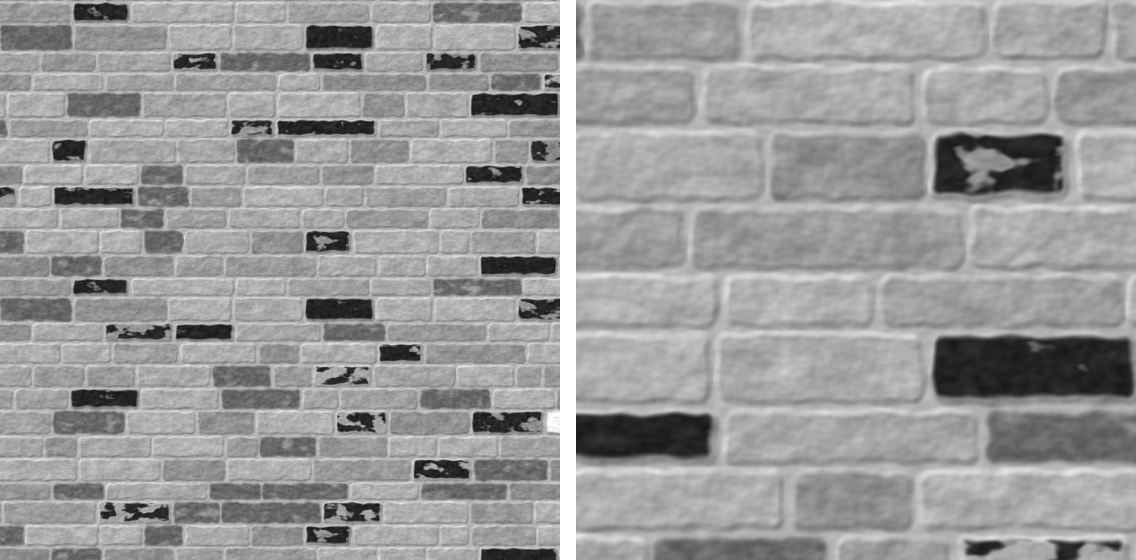
Left: the whole. Right: its middle third, enlarged.
Write a WebGL 2 fragment shader that draws this texture.

```glsl
#version 300 es
precision highp float;
// Weathered grey brick wall: uneven courses of bricks with jittered joints.
// Each brick is a rounded box with its own tone, some scorched or limewashed;
// a height field lit from the upper left gives the edges and the rough grain.

uniform vec2 u_resolution;
out vec4 outColor;

// Layout, in units of the canvas
const float COURSES = 24.7;
const float COURSE_PHASE = 0.42;
const float COURSE_JITTER = 0.24;
const float BRICK_JITTER = 0.58;
const vec2 BRICKS_PER_COURSE = vec2(7.0, 10.0);
const float JOINT = 0.0028;
const float CORNER = 0.006;
const float EDGE_SOFTNESS = 0.0028;
const float EDGE_WOBBLE = 0.0035;

// Light
const vec2 LIGHT_STEP = vec2(-0.0014, 0.0021);
const float RELIEF = 0.24;
const float ROUGHNESS = 1.1;

// Tones
const float MORTAR = 0.70;
const float PALE = 0.69;
const float DULL = 0.53;
const float SMOKED = 0.38;
const float SCORCHED = 0.13;
const float LIMEWASH = 0.97;

// Shares of bricks
const float SCORCHED_SHARE = 0.11;
const float SMOKED_SHARE = 0.25;
const float LIMEWASH_SHARE = 0.012;

struct Brick { vec2 id; vec2 centre; vec2 halfSize; };

float hash(vec2 p) {
    vec3 q = fract(p.xyx * 0.1031);
    q += dot(q, q.yzx + 33.33);
    return fract((q.x + q.y) * q.z);
}

float cornerSlope(vec2 cell, vec2 offset) {
    float angle = 6.2832 * hash(cell);
    return dot(vec2(cos(angle), sin(angle)), offset);
}

float gradientNoise(vec2 p) {
    vec2 i = floor(p), f = p - i;
    vec2 u = f * f * f * (f * (f * 6.0 - 15.0) + 10.0);
    vec2 e = vec2(1.0, 0.0);
    return mix(mix(cornerSlope(i, f), cornerSlope(i + e, f - e), u.x),
               mix(cornerSlope(i + e.yx, f - e.yx), cornerSlope(i + e.xx, f - e.xx), u.x), u.y);
}

float fbm(vec2 p) {
    float sum = 0.0, gain = 0.6;
    for (int i = 0; i < 3; i++) {
        sum += gain * gradientNoise(p);
        p = p * 2.03 + 19.7;
        gain *= 0.5;
    }
    return sum;
}

// Jittered division of a line: index, start and end of the cell around t
float jointAt(float i, float seed, float jitter) {
    return i + jitter * (hash(vec2(i, seed)) - 0.5);
}

vec3 unevenCell(float t, float seed, float jitter) {
    float i = floor(t);
    if (t < jointAt(i, seed, jitter)) i -= 1.0;
    else if (t >= jointAt(i + 1.0, seed, jitter)) i += 1.0;
    return vec3(i, jointAt(i, seed, jitter), jointAt(i + 1.0, seed, jitter));
}

Brick brickAt(vec2 p) {
    vec3 course = unevenCell(p.y * COURSES + COURSE_PHASE, 91.0, COURSE_JITTER);
    // A few courses recur higher up the wall
    float seed = course.x > 22.5 ? course.x - 12.0 : course.x < 1.5 ? course.x + 13.0 : course.x;
    float count = mix(BRICKS_PER_COURSE.x, BRICKS_PER_COURSE.y, hash(vec2(seed, 5.0)));
    float phase = 3.0 + hash(vec2(seed, 47.0));
    vec3 column = unevenCell(p.x * count + phase, seed + 140.0, BRICK_JITTER);
    vec2 low = vec2((column.y - phase) / count, (course.y - COURSE_PHASE) / COURSES);
    vec2 high = vec2((column.z - phase) / count, (course.z - COURSE_PHASE) / COURSES);
    return Brick(vec2(column.x, seed), 0.5 * (low + high), 0.5 * (high - low));
}

// Depth inside the rounded, slightly ragged brick outline
float depthInside(Brick b, vec2 p) {
    vec2 q = abs(p - b.centre) - b.halfSize + JOINT + CORNER;
    float d = length(max(q, 0.0)) + min(max(q.x, q.y), 0.0) - CORNER;
    return EDGE_WOBBLE * gradientNoise(p * 55.0) - d;
}

float faceMask(float depth) {
    return smoothstep(-EDGE_SOFTNESS, EDGE_SOFTNESS, depth);
}

float wallHeight(vec2 p) {
    float face = faceMask(depthInside(brickAt(p), p));
    return face + ROUGHNESS * mix(0.5, 1.0, face) * fbm(p * vec2(48.0, 60.0));
}

// Brick colour with stains
float faceTone(Brick b, vec2 p, float depth) {
    float blotch = fbm((p - b.centre) * vec2(30.0, 48.0) + b.id * 17.3);
    float age = hash(b.id + vec2(31.0, 7.0));
    float kind = hash(b.id + vec2(63.0, 29.0));
    float coverage = mix(-0.08, 0.45, hash(b.id + vec2(11.0, 83.0)));
    float tone = mix(PALE, DULL, age * age) + 0.13 * blotch;
    float patchy = smoothstep(-0.1, 0.1, blotch + coverage) * smoothstep(0.0, 0.005, depth);
    if (kind < SCORCHED_SHARE) tone = mix(tone, SCORCHED + 0.12 * max(blotch, 0.0), patchy);
    else if (kind < SMOKED_SHARE) tone = mix(tone, SMOKED + 0.2 * blotch, smoothstep(-0.4, 0.15, blotch + 0.1));
    else if (kind > 1.0 - LIMEWASH_SHARE) tone = mix(tone, LIMEWASH, patchy);
    return tone;
}

void main() {
    vec2 p = gl_FragCoord.xy / u_resolution;
    Brick b = brickAt(p);
    float depth = depthInside(b, p);
    float tone = mix(MORTAR, faceTone(b, p, depth), faceMask(depth));
    float light = wallHeight(p) - wallHeight(p + LIGHT_STEP);
    tone += RELIEF * light * mix(0.5, 1.0, smoothstep(0.1, 0.6, tone));
    tone += 0.05 * gradientNoise(p * 130.0);
    outColor = vec4(vec3(clamp(tone, 0.0, 1.0)), 1.0);
}
```
